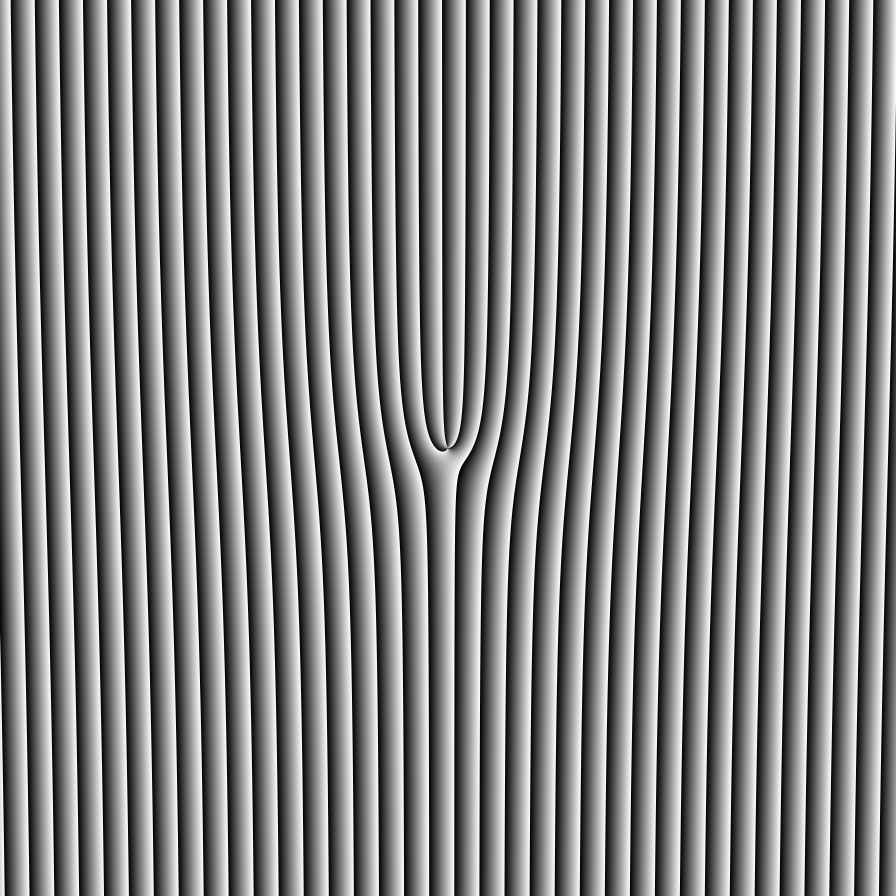
This pattern is drawn by a WebGL 1 fragment shader. Its source:

```glsl
precision highp float;

// Fork grating: vertical sawtooth stripes with a triple dislocation at the centre.
// The phase is a plane wave minus a vortex (a multiple of the polar angle), and
// the wrapped phase, box filtered over one pixel, is shown as a grey ramp.

uniform vec2 u_resolution;

const float TAU = 6.2831853;
const float STRIPES = 36.63;      // plane wave periods across the canvas
const float VORTEX_CHARGE = 3.0;  // stripes that end at the core

// Phase in turns: plane wave along x, minus the winding around the core
float forkPhase(vec2 p, float stripes, float charge) {
  return stripes * p.x - charge * atan(p.y, p.x) / TAU;
}

// Analytic gradient of forkPhase
vec2 forkGradient(vec2 p, float stripes, float charge) {
  vec2 swirl = vec2(-p.y, p.x) / max(dot(p, p), 1e-8);
  return vec2(stripes, 0.0) - charge / TAU * swirl;
}

// Integral of fract(t)
float sawIntegral(float t) {
  float f = fract(t);
  return 0.5 * (floor(t) + f * f);
}

// Sawtooth averaged over a window of the given width
float smoothSaw(float t, float width) {
  float start = fract(t) - 0.5 * width;
  return (sawIntegral(start + width) - sawIntegral(start)) / width;
}

void main() {
  // Centred coordinates, one unit per canvas side
  float side = min(u_resolution.x, u_resolution.y);
  vec2 p = (gl_FragCoord.xy - 0.5 * u_resolution) / side;

  // Wrapped phase, filtered by its change over one pixel
  float phase = forkPhase(p, STRIPES, VORTEX_CHARGE);
  float width = length(forkGradient(p, STRIPES, VORTEX_CHARGE)) / side;
  float grey = smoothSaw(phase, clamp(width, 0.002, 1.0));

  gl_FragColor = vec4(vec3(grey), 1.0);
}
```
